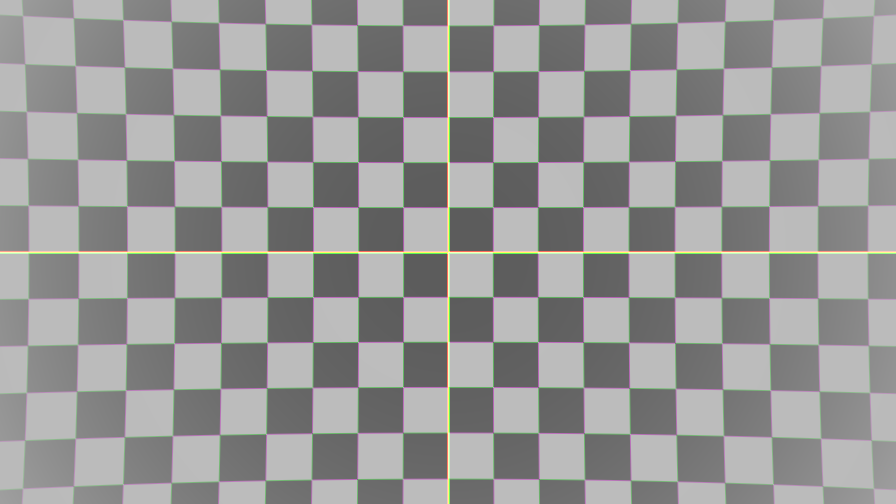
A Shadertoy shader for this pattern:

```glsl
// Pincushion-warped grey checkerboard with yellow centre axes, colour fringes and edge haze.

// Square wave in [-1, 1], positive on [0, 1], with edges softened over the given width.
float squareWave(float x, float width) {
    float edgeDistance = abs(mod(x - 0.5, 2.0) - 1.0) - 0.5;
    return clamp(2.0 * edgeDistance / width, -1.0, 1.0);
}

// Antialiased coverage of a line along a coordinate axis.
float axisLine(float d, float halfWidth, float pixel) {
    return clamp((halfWidth - abs(d)) / pixel + 0.5, 0.0, 1.0);
}

// Brightness of one colour channel; axisGain sets how strongly the axes glow in it.
float channel(vec2 p, float axisGain, float pixel) {
    // Lens warp: cells grow slightly away from the centre
    vec2 lens = p * (1.0 - 0.056 * dot(p, p));

    // Twenty cells across the undistorted width
    float cell = 0.0889;
    vec2 grid = lens / cell;
    float softness = pixel / cell;
    float parity = squareWave(grid.x, softness) * squareWave(grid.y, softness);
    float shade = mix(0.74, 0.36, 0.5 + 0.5 * parity);

    // Haze lifts the dark cells towards the rim
    shade = mix(shade, 0.725, clamp(0.7 * dot(p, p), 0.0, 0.8));

    // Centre axes
    float axes = max(axisLine(lens.x, 0.002, pixel), axisLine(lens.y, 0.002, pixel));
    return mix(shade, 1.0, axes * axisGain);
}

void mainImage(out vec4 fragColor, in vec2 fragCoord) {
    float pixel = 1.0 / iResolution.y;
    vec2 p = (fragCoord - 0.5 * iResolution.xy) * pixel;

    // Green is displaced right and down, which fringes every edge
    vec2 fringe = vec2(0.0018, -0.0018);
    float red = channel(p, 1.0, pixel);
    float green = channel(p - fringe, 1.0, pixel);
    float blue = channel(p, 0.0, pixel);

    fragColor = vec4(red, green, blue, 1.0);
}
```
